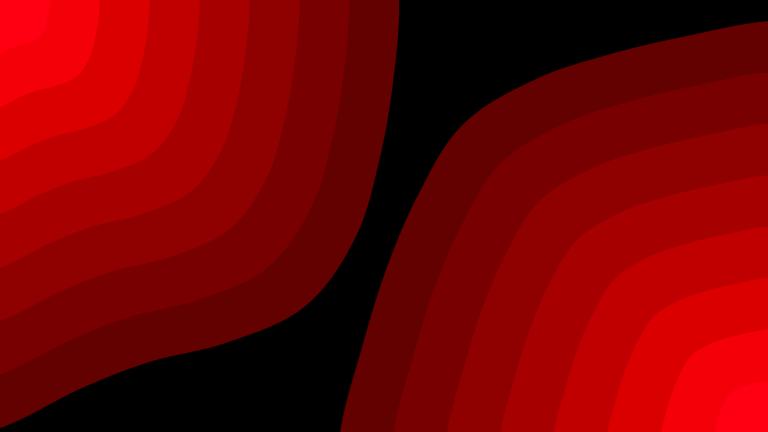
Write a Shadertoy shader that draws this background.

```glsl
const vec2 CANVAS = vec2(1.786, 1.0);   // width and height in canvas units
const float HALF_PI = 1.570796;
const int BANDS = 8;
const int LAST = 8;                     // index of the last radius sample
const vec3 BACKDROP = vec3(0.0);

// Outer radius of each blob, sampled evenly from the horizontal to the vertical edge
const float TOP_LEFT[9] = float[9](
    0.928, 0.933, 0.956, 0.993, 1.003, 0.953, 0.907, 0.921, 0.991);
const float BOTTOM_RIGHT[9] = float[9](
    0.995, 0.965, 0.964, 0.981, 1.005, 0.980, 0.948, 0.936, 0.951);

// Band colours from the core outwards
const vec3 BAND_COLOR[8] = vec3[8](
    vec3(1.000, 0.0, 0.075), vec3(0.955, 0.0, 0.030),
    vec3(0.855, 0.0, 0.0), vec3(0.753, 0.0, 0.0),
    vec3(0.655, 0.0, 0.0), vec3(0.560, 0.0, 0.0),
    vec3(0.470, 0.0, 0.0), vec3(0.390, 0.0, 0.0));

// Catmull-Rom curve through the radius samples, with extrapolated ends
float blobRadius(float radii[9], float angle) {
    float s = clamp(angle / HALF_PI, 0.0, 1.0) * float(LAST);
    int i = min(int(s), LAST - 1);
    float t = s - float(i);
    float b = radii[i];
    float c = radii[i + 1];
    float a = i > 0 ? radii[max(i - 1, 0)] : 2.0 * b - c;
    float d = i < LAST - 1 ? radii[min(i + 2, LAST)] : 2.0 * c - b;
    return b + 0.5 * t * (c - a + t * (2.0 * a - 5.0 * b + 4.0 * c - d
             + t * (3.0 * (b - c) + d - a)));
}

// Distance from the corner, measured in bands
float bandLevel(vec2 p, float radii[9]) {
    return float(BANDS) * length(p) / blobRadius(radii, atan(p.y, p.x));
}

// Paint nested scaled blobs from the largest to the smallest
vec3 paintBlob(vec3 color, float level) {
    float blur = max(fwidth(level), 1e-4);
    for (int k = BANDS; k > 0; k--) {
        float cover = clamp(0.5 + (float(k) - level) / blur, 0.0, 1.0);
        color = mix(color, BAND_COLOR[k - 1], cover);
    }
    return color;
}

void mainImage(out vec4 fragColor, in vec2 fragCoord) {
    vec2 p = fragCoord / iResolution.xy * CANVAS;

    // Offsets from the two corners, both pointing into the canvas
    vec2 fromTopLeft = vec2(p.x, CANVAS.y - p.y);
    vec2 fromBottomRight = vec2(CANVAS.x - p.x, p.y);

    vec3 color = paintBlob(BACKDROP, bandLevel(fromTopLeft, TOP_LEFT));
    color = paintBlob(color, bandLevel(fromBottomRight, BOTTOM_RIGHT));
    fragColor = vec4(color, 1.0);
}
```
